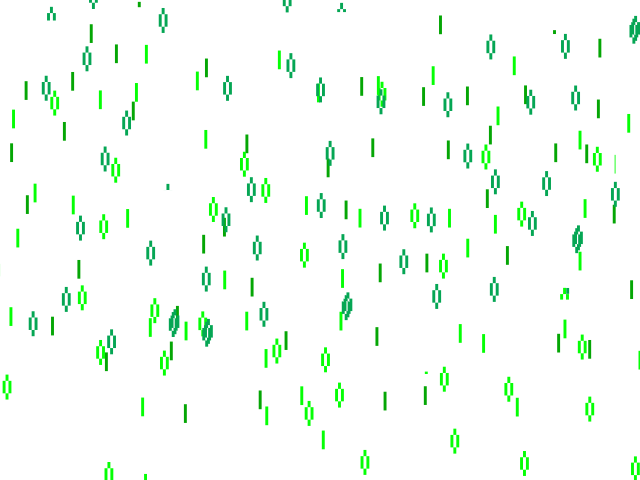
A WebGL 1 fragment shader for this pattern:

```glsl
precision highp float;
// Sparse rain of blocky green zeros and ones scattered on white.
uniform vec2 u_resolution;

// Size of one glyph block, as a fraction of the canvas height
const vec2 BLOCK = vec2(0.0061, 0.0130);

// Three random values per seed, without sine
vec3 hash3(vec3 seed) {
  vec3 h = fract(seed * vec3(0.1031, 0.1030, 0.0973));
  h += dot(h, h.yxz + 33.33);
  return fract((h.xxy + h.yxx) * h.zyx);
}

// Exact pixel coverage of an axis-aligned box
float box(vec2 q, vec2 halfSize, vec2 px) {
  vec2 span = min(q + 0.5 * px, halfSize) - max(q - 0.5 * px, -halfSize);
  vec2 cover = clamp(span / px, 0.0, 1.0);
  return cover.x * cover.y;
}

// Hollow zero, three blocks wide and four tall
float zero(vec2 q, vec2 px) {
  float sides = box(vec2(abs(q.x) - 1.0, q.y), vec2(0.5, 1.0), px);
  float caps = box(vec2(q.x, abs(q.y) - 1.5), vec2(0.5), px);
  return min(sides + caps, 1.0);
}

// One layer of jittered glyphs, limited to a vertical range
float glyphs(vec2 p, float layer, bool isZero, float density, vec2 range) {
  const float CELL = 0.125;
  vec2 px = 1.0 / (u_resolution.y * BLOCK);

  // Every column slides by its own amount to hide the grid
  vec2 g = p / CELL + vec2(layer * 0.37, 0.0);
  g.y += hash3(vec3(floor(g.x), layer, 7.0)).x;
  vec2 id = floor(g);
  vec3 place = hash3(vec3(id + 11.0, layer * 5.0 + 3.0));
  vec3 kind = hash3(vec3(id + 47.0, layer * 9.0 + 2.0));

  vec2 offset = (place.xy - 0.5) * vec2(0.82, 0.52);
  vec2 local = (fract(g) - 0.5 - offset) * CELL;
  float height = p.y - local.y;
  if (place.z > density || height < range.x || height > range.y) return 0.0;

  vec2 q = local / BLOCK;
  float ink;
  if (isZero) {
    ink = zero(q, px);
    // Some teal zeros are struck twice
    if (layer < 0.5 && kind.x < 0.14)
      ink = max(ink, zero(q - vec2(0.6, 0.45), px));
  } else {
    // A few ones are hairlines
    float thin = layer > 2.5 && kind.x < 0.07 ? 0.15 : 0.5;
    ink = box(q, vec2(thin, 1.5), px);
  }

  // Cut the lower part off some glyphs, more often near the top
  float cutChance = height > 0.91 ? 0.45 : 0.05;
  if (kind.y < cutChance) {
    float cut = isZero ? mix(-0.3, 1.2, kind.z) : mix(0.5, 1.2, kind.z);
    ink *= clamp((q.y - cut) / px.y + 0.5, 0.0, 1.0);
  }
  return ink;
}

void main() {
  vec2 p = gl_FragCoord.xy / u_resolution.y;
  vec3 teal = vec3(0.02, 0.65, 0.33);
  vec3 forest = vec3(0.02, 0.65, 0.02);
  vec3 bright = vec3(0.02, 1.0, 0.02);

  vec3 color = vec3(1.0);
  color = mix(color, forest, glyphs(p, 1.0, false, 0.58, vec2(0.12, 1.1)));
  color = mix(color, bright, glyphs(p, 3.0, false, 0.66, vec2(0.08, 0.89)));
  color = mix(color, bright, glyphs(p, 2.0, true, 0.47, vec2(-0.1, 0.85)));
  color = mix(color, teal, glyphs(p, 0.0, true, 0.72, vec2(0.28, 1.1)));
  gl_FragColor = vec4(color, 1.0);
}
```
